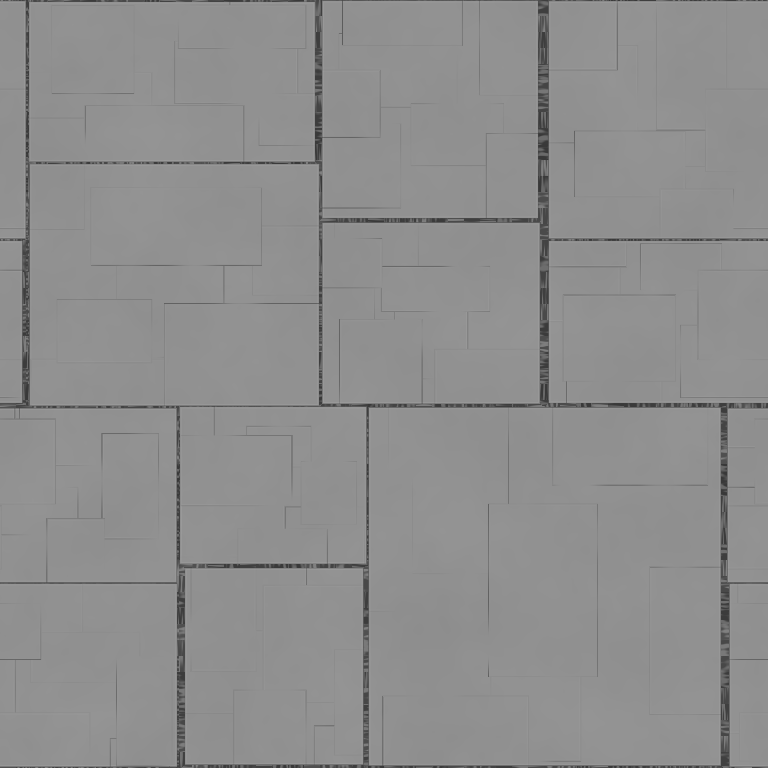
A WebGL 2 fragment shader for this texture:

```glsl
#version 300 es
precision highp float;

uniform vec2 u_resolution;
out vec4 fragColor;

vec2 hash2(vec2 p) {
    vec3 q = fract(p.xyx * vec3(0.1031, 0.103, 0.0973));
    q += dot(q, q.yzx + 33.33);
    return fract((q.xx + q.yz) * q.zy);
}

float gradientNoise(vec2 p) {
    vec2 cell = floor(p), f = p - cell;
    vec2 s = f * f * f * (f * (f * 6.0 - 15.0) + 10.0);
    vec2 o = vec2(0.0, 1.0);
    float a = dot(hash2(cell) * 2.0 - 1.0, f);
    float b = dot(hash2(cell + o.yx) * 2.0 - 1.0, f - o.yx);
    float c = dot(hash2(cell + o.xy) * 2.0 - 1.0, f - o.xy);
    float d = dot(hash2(cell + o.yy) * 2.0 - 1.0, f - o.yy);
    return mix(mix(a, b, s.x), mix(c, d, s.x), s.y);
}

float stroke(float dist, float halfWidth, float px) {
    return clamp((halfWidth - abs(dist)) / px + 0.5, 0.0, 1.0);
}

// Finds the panel around p as (low corner, high corner); x wraps around.
vec4 findPanel(inout vec2 p) {
    bool upper = p.y > 0.471;
    vec2 rowSpan = upper ? vec2(0.471, 1.0) : vec2(0.0, 0.471);
    vec3 columns = upper ? vec3(0.036, 0.417, 0.708) : vec3(0.233, 0.479, 0.943);
    vec3 splits = upper ? vec3(0.788, 0.711, 0.687) : vec3(0.263, 0.0, 0.241);
    if (p.x < columns.x) p.x += 1.0;
    vec3 column = p.x < columns.y ? vec3(columns.xy, splits.x)
                : p.x < columns.z ? vec3(columns.yz, splits.y)
                : vec3(columns.z, columns.x + 1.0, splits.z);
    vec2 span = p.y > column.z ? vec2(column.z, rowSpan.y) : vec2(rowSpan.x, column.z);
    return vec4(column.x, span.x, column.y, span.y);
}

// Overlapping plates; each one hides the seams beneath it. Returns (dark, light).
vec2 plateSeams(vec2 p, vec4 panel, vec2 seed, float px) {
    vec2 size = panel.zw - panel.xy;
    vec2 seams = vec2(0.0);
    for (int i = 0; i < 7; i++) {
        float k = float(i);
        vec2 center = panel.xy + size * fract(seed + k * vec2(0.755, 0.57));
        vec2 extent = size * mix(vec2(0.12), vec2(0.3), hash2(seed * 71.0 + k * 3.7));
        vec2 q = p - center;
        vec2 d = abs(q) - extent;
        float dist = length(max(d, 0.0)) + min(max(d.x, d.y), 0.0);
        float side = d.x > d.y ? sign(q.x) : 4.0 + sign(q.y);
        vec2 h = hash2(seed * 53.0 + vec2(k * 5.0, side * 7.0));
        float fade = smoothstep(-0.3, 0.1, gradientNoise(p * 13.0 + seed * 40.0 + k));
        float depth = (0.1 + 0.9 * h.x * h.x * h.x) * fade;
        seams *= clamp(0.5 + dist / px, 0.0, 1.0);
        seams.x = max(seams.x, depth * stroke(dist, 0.0005, px));
        seams.y = max(seams.y, h.y * h.y * fade * stroke(dist + 0.0017, 0.0004, px));
    }
    return seams;
}

// Tiny bars running across the groove, with some tracks along it.
float grooveTone(vec2 p, bool vertical) {
    vec2 q = vertical ? p.yx : p;
    float block = floor(q.x * 48.0);
    vec2 h = hash2(vec2(block, floor(q.y * 30.0) + 9.0));
    vec2 frequency = h.x > 0.65 ? vec2(30.0, 400.0) : vec2(mix(150.0, 340.0, h.y), 60.0);
    float bars = gradientNoise(q * frequency + block * 7.0);
    float shade = 0.1 * (hash2(vec2(block, 3.0)).x - 0.5);
    return mix(0.27, 0.46, smoothstep(-0.14, 0.26, bars)) + shade;
}

void main() {
    float px = 1.0 / u_resolution.y;
    vec2 p = fract(gl_FragCoord.xy * px);
    vec4 panel = findPanel(p);
    vec2 seed = hash2(panel.xy * 97.0 + panel.wz * 31.0);

    // Uneven insets leave grooves of different widths, upright ones wider.
    vec2 lowInset = hash2(seed * 91.0 + 2.0);
    vec2 highInset = hash2(seed * 83.0 + 6.0);
    lowInset = vec2(0.0012, 0.0007) + vec2(0.0068, 0.0052) * lowInset * lowInset;
    highInset = vec2(0.0012, 0.0007) + vec2(0.0068, 0.0052) * highInset * highInset;
    vec2 inner = min(p - panel.xy - lowInset, panel.zw - highInset - p);
    float edge = min(inner.x, inner.y);

    // Panel face with faint mottling, seams and a light rim.
    float face = 0.568 + 0.02 * gradientNoise(p * 8.0) + 0.008 * gradientNoise(p * 37.0);
    vec2 seams = plateSeams(p, panel, seed, px);
    face += 0.03 * seams.y - 0.26 * seams.x;
    face += 0.03 * stroke(edge - 0.0016, 0.0005, px);

    float groove = mix(0.27, grooveTone(p, inner.x < inner.y), smoothstep(0.0, 0.0009, -edge));
    float tone = mix(groove, face, clamp(0.5 + edge / px, 0.0, 1.0));
    fragColor = vec4(vec3(tone), 1.0);
}
```
